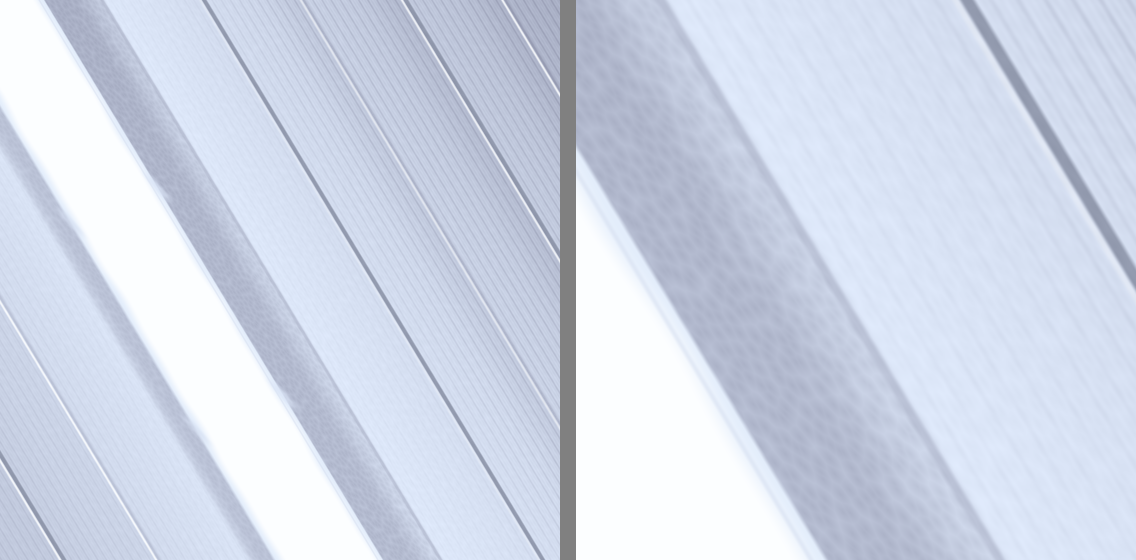
Left: the whole. Right: its middle third, enlarged.
Give the GLSL for this texture, as a three.js fragment shader.

```glsl
// Slanted pale ceiling panels with fine ribs, split by a glowing lamp strip.
varying vec2 vUv;

const float PI = 3.14159;
const float SLANT = 0.605;         // sideways run per unit of height
const float LAMP_LEFT = -0.115;
const float LAMP_RIGHT = 0.079;
const float TRIM_LEFT = -0.160;
const float RECESS_RIGHT = 0.182;
const vec3 SHADE = vec3(0.59, 0.61, 0.70);
const vec3 PANEL = vec3(0.86, 0.90, 0.97);
const vec3 GLOW = vec3(0.99, 0.996, 1.0);
const vec3 GAP = vec3(0.54, 0.57, 0.65);

vec2 hash2(vec2 p) {
  vec3 q = fract(p.xyx * vec3(0.1031, 0.1030, 0.0973));
  q += dot(q, q.yzx + 33.33);
  return fract((q.xx + q.yz) * q.zy);
}

// Distance to the nearest scattered cell point
float cellular(vec2 p) {
  vec2 cell = floor(p);
  vec2 local = fract(p);
  float nearest = 1.0;
  for (int j = -1; j <= 1; j++) {
    for (int i = -1; i <= 1; i++) {
      vec2 o = vec2(float(i), float(j));
      nearest = min(nearest, length(o + hash2(cell + o) - local));
    }
  }
  return nearest;
}

// Soft line centred on zero
float line(float x, float halfWidth, float soft) {
  return 1.0 - smoothstep(halfWidth - soft, halfWidth + soft, abs(x));
}

float step2(float edge, float x, float soft) {
  return smoothstep(edge - soft, edge + soft, x);
}

// Light level to colour: 0 is shade, 1 is lit panel
vec3 tone(float level) {
  return mix(SHADE, PANEL, clamp(level, -0.15, 1.1));
}

// Fine ribs running along a panel
float ribs(float across, float count) {
  float phase = across * count;
  float main = pow(0.5 + 0.5 * cos(2.0 * PI * phase), 6.0);
  float fine = sin(2.0 * PI * phase * 3.0 + 0.8);
  return main - 0.22 + 0.18 * fine;
}

// Repeating panels with ribs and alternating seams
vec3 panels(float s, float start, float pitch, float light, float far) {
  float u = (s - start) / pitch;
  float f = fract(u);
  float seam = floor(u + 0.5);
  float x = (u - seam) * pitch;
  float odd = mod(seam, 2.0);

  float level = light - 0.14 * far * smoothstep(0.45, 1.0, f);
  level += 0.05 * sin(floor(u) * 2.4 + 1.0) * far;
  level -= (0.05 + 0.16 * far) * ribs(f, 11.0);
  vec3 color = tone(level);

  // Open gaps on odd seams, soft creases on even ones
  color = mix(color, tone(light - 0.5), 0.55 * (1.0 - odd) * line(x - 0.001, 0.003, 0.003));
  color = mix(color, GAP, 0.88 * odd * line(x - 0.0025, 0.0042, 0.002));
  float shine = clamp(0.12 + 0.22 * abs(seam) + step(start, 0.0), 0.0, 0.85);
  float offset = mix(0.005, 0.0045, odd);
  return mix(color, GLOW, shine * line(x + offset, 0.002, 0.0018));
}

// Small clips repeated along a lamp edge
float clips(float edgeX, float down, float phase) {
  float along = (fract((down - phase) / 0.371 + 0.5) - 0.5) * 0.371;
  return line(along, 0.022, 0.014) * line(edgeX - 0.25 * along, 0.007, 0.005);
}

// Shaded channel to the right of the lamp
vec3 recess(float s, float y, float grain) {
  float f = (s - LAMP_RIGHT) / (RECESS_RIGHT - LAMP_RIGHT);
  float level = 0.43 + 0.34 * smoothstep(0.45, 1.0, f) - 0.16 * y * y;
  return tone(level + 0.14 * (grain - 0.45));
}

vec3 lamp(float s, float wobble) {
  float leftFade = smoothstep(LAMP_LEFT, LAMP_LEFT + 0.022, s + wobble);
  float rightFade = 1.0 - smoothstep(LAMP_RIGHT - 0.022, LAMP_RIGHT, s + wobble);
  vec3 color = mix(vec3(0.89, 0.93, 0.985), GLOW, leftFade * rightFade);
  float rim = line(s - LAMP_RIGHT + 0.009, 0.0015, 0.0015);
  return mix(color, tone(0.85), 0.45 * rim);
}

void main() {
  float down = 1.0 - vUv.y;
  float s = vUv.x - SLANT * down;
  float grain = cellular(vec2(s * 150.0, down * 95.0));
  float wobble = 0.0015 * (sin(down * 31.0) + sin(down * 53.0 + 1.7));

  // Panels dim with distance from the lamp
  float right = max(s - RECESS_RIGHT, 0.0);
  float left = max(TRIM_LEFT - s, 0.0);
  vec3 rightSide = panels(s, RECESS_RIGHT, 0.18, 1.03 - 0.72 * right - 0.2 * right * vUv.y, smoothstep(0.1, 0.35, right));
  vec3 leftSide = panels(s, -0.321, 0.172, 0.97 - 0.9 * left, 0.45 * smoothstep(0.0, 0.3, left));
  vec3 trim = tone(0.52 + 0.2 * smoothstep(LAMP_LEFT - 0.02, TRIM_LEFT, s) + 0.08 * (grain - 0.45));

  // Layers from left to right
  vec3 color = mix(leftSide, trim, step2(TRIM_LEFT, s, 0.006));
  color = mix(color, lamp(s, wobble), step2(LAMP_LEFT, s, 0.004));
  color = mix(color, recess(s, vUv.y, grain), step2(LAMP_RIGHT, s, 0.002));
  color = mix(color, rightSide, step2(RECESS_RIGHT, s, 0.0015));
  color = mix(color, tone(0.38), 0.6 * line(s - RECESS_RIGHT, 0.003, 0.002));

  // Clips and faint surface wear
  color = mix(color, tone(0.98), 0.7 * clips(s - LAMP_RIGHT, down, 0.335));
  color = mix(color, tone(0.9), 0.6 * clips(s - LAMP_LEFT, down, 0.395));
  float inLamp = step2(LAMP_LEFT, s, 0.004) - step2(LAMP_RIGHT, s, 0.004);
  color += 0.022 * (grain - 0.45) * (1.0 - inLamp);
  gl_FragColor = vec4(clamp(color, 0.0, 1.0), 1.0);
}
```
